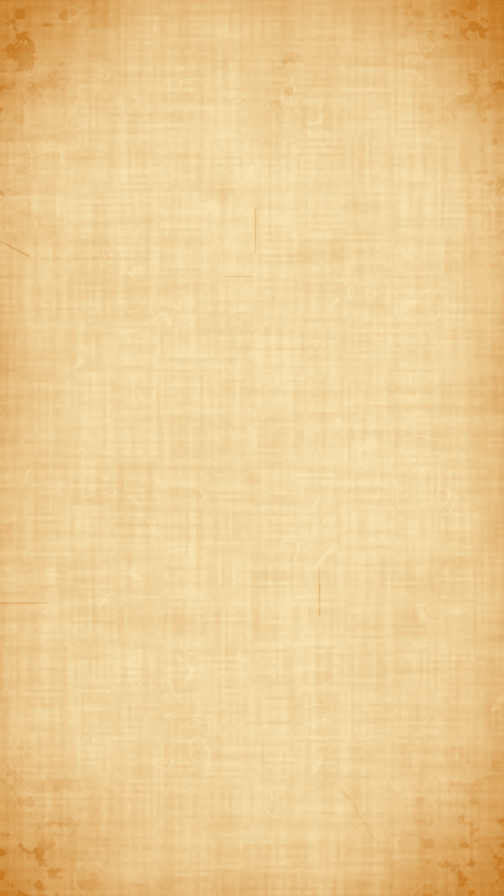
This texture is drawn by a WebGL 1 fragment shader. Its source:

```glsl
precision highp float;
uniform vec2 u_resolution;

#define PAPER vec3(0.951, 0.849, 0.642)
#define BURNT vec3(0.800, 0.530, 0.212)
#define ASPECT 1.7778
#define THREADS 140.0
#define WEAVE 0.23
#define SIDE_BURN 0.36
#define END_BURN 0.40
#define CORNER_BURN 0.52
#define SPECKS 0.36
#define STAINS 0.16
#define WISPS 0.13

float hash(vec2 p) {
  return fract(sin(dot(p, vec2(127.1, 311.7))) * 43758.545);
}

float noise(vec2 p) {
  vec2 i = floor(p), f = fract(p);
  f = f * f * (3.0 - 2.0 * f);
  return mix(mix(hash(i), hash(i + vec2(1.0, 0.0)), f.x),
             mix(hash(i + vec2(0.0, 1.0)), hash(i + 1.0), f.x), f.y);
}

float fbm(vec2 p) {
  float sum = 0.0, amp = 0.5;
  for (int i = 0; i < 5; i++) {
    sum += amp * noise(p);
    p = mat2(1.6, 1.2, -1.2, 1.6) * p + 7.3;
    amp *= 0.5;
  }
  return sum;
}

float segment(vec2 p, vec2 a, vec2 b) {
  vec2 ab = b - a;
  return length(p - a - ab * clamp(dot(p - a, ab) / dot(ab, ab), 0.0, 1.0));
}

float crack(vec2 p, vec2 a, vec2 b) {
  return 1.0 - smoothstep(0.0002, 0.0032, segment(p, a, b));
}

float blot(vec2 p, vec2 center, float radius) {
  return 1.0 - smoothstep(radius * 0.65, radius * 1.2, length(p - center));
}

float smear(vec2 p, vec2 a, vec2 b, float width) {
  return 1.0 - smoothstep(0.0, width, segment(p, a, b));
}

// Crossed threads, from fine fibres to broad bands
float weave(vec2 p) {
  float fine = noise(p * vec2(THREADS, 11.0)) + noise(p * vec2(11.0, THREADS) + 31.0);
  float broad = noise(p * vec2(55.0, 2.2) + 9.0) + noise(p * vec2(2.2, 60.0) + 57.0);
  float grain = noise(p * THREADS + 71.0);
  return 0.62 * (fine - 1.0) + 0.27 * (broad - 1.0) + 0.40 * (grain - 0.5);
}

// Short pale fibres, along contours of noise
float wisps(vec2 p) {
  float ridge = abs(noise(p * 34.0 + 3.0 * noise(p * 15.0)) - 0.5);
  float patches = smoothstep(0.60, 0.80, noise(p * 19.0 + 40.0));
  return (1.0 - smoothstep(0.0, 0.06, ridge)) * patches;
}

void main() {
  vec2 p = gl_FragCoord.xy / u_resolution * vec2(1.0, ASPECT);
  vec2 edge = min(p, vec2(1.0, ASPECT) - p);
  float cloud = fbm(p * 5.0) - 0.48;
  vec2 warped = p + 0.035 * (vec2(fbm(p * 14.0), fbm(p * 14.0 + 23.0)) - 0.48);

  // Toasted borders and corners
  float corner = exp(-dot(edge, edge) / 0.045);
  float burn = SIDE_BURN * exp(-edge.x / 0.08)
             + END_BURN * exp(-edge.y / 0.10)
             + CORNER_BURN * corner;
  burn *= 1.0 + 0.7 * cloud;
  float tone = burn + 0.13 * cloud + 0.015;

  // Rusty flecks gathered near the corners and down the upper sides
  float cornerReach = exp(-dot(edge * vec2(1.0, 0.6), edge) / 0.03);
  float upperSides = exp(-edge.x / 0.05) * smoothstep(1.15, 1.4, p.y);
  float reach = max(cornerReach, 0.8 * upperSides);
  float flecks = smoothstep(0.60, 0.69, fbm(p * 48.0 + 11.0) + 0.06 * reach);
  tone += SPECKS * flecks * reach;
  float topSpots = blot(p, vec2(0.565, 1.615), 0.06) + blot(p, vec2(0.44, 1.55), 0.02);
  tone += 0.2 * topSpots * smoothstep(0.53, 0.64, fbm(p * 42.0 + 5.0));

  // Faint stains and smears
  float stain = blot(warped, vec2(0.424, 1.419), 0.043)
              + 0.8 * blot(warped, vec2(0.752, 1.16), 0.023)
              + 0.6 * blot(warped, vec2(0.51, 0.83), 0.018)
              + smear(warped, vec2(1.02, 0.77), vec2(0.83, 0.56), 0.065)
              + 0.5 * smear(warped, vec2(0.2, 0.535), vec2(0.52, 0.53), 0.025)
              + 0.4 * smear(warped, vec2(0.78, 1.34), vec2(0.58, 1.26), 0.035);
  tone += STAINS * stain * (0.65 + 1.2 * cloud);

  // Fine cracks
  float cracks = crack(p, vec2(0.507, 1.361), vec2(0.507, 1.275))
               + 0.8 * crack(p, vec2(0.447, 1.229), vec2(0.500, 1.229))
               + crack(p, vec2(0.634, 0.648), vec2(0.634, 0.558))
               + crack(p, vec2(0.0, 0.581), vec2(0.093, 0.581))
               + crack(p, vec2(0.0, 1.299), vec2(0.058, 1.269))
               + 0.4 * crack(warped, vec2(0.671, 0.204), vec2(0.741, 0.111));
  tone += 0.42 * cracks * (0.4 + 0.6 * noise(p * 90.0));

  tone += WEAVE * weave(p) - WISPS * wisps(p);
  gl_FragColor = vec4(mix(PAPER, BURNT, clamp(tone, -0.10, 1.15)), 1.0);
}
```
